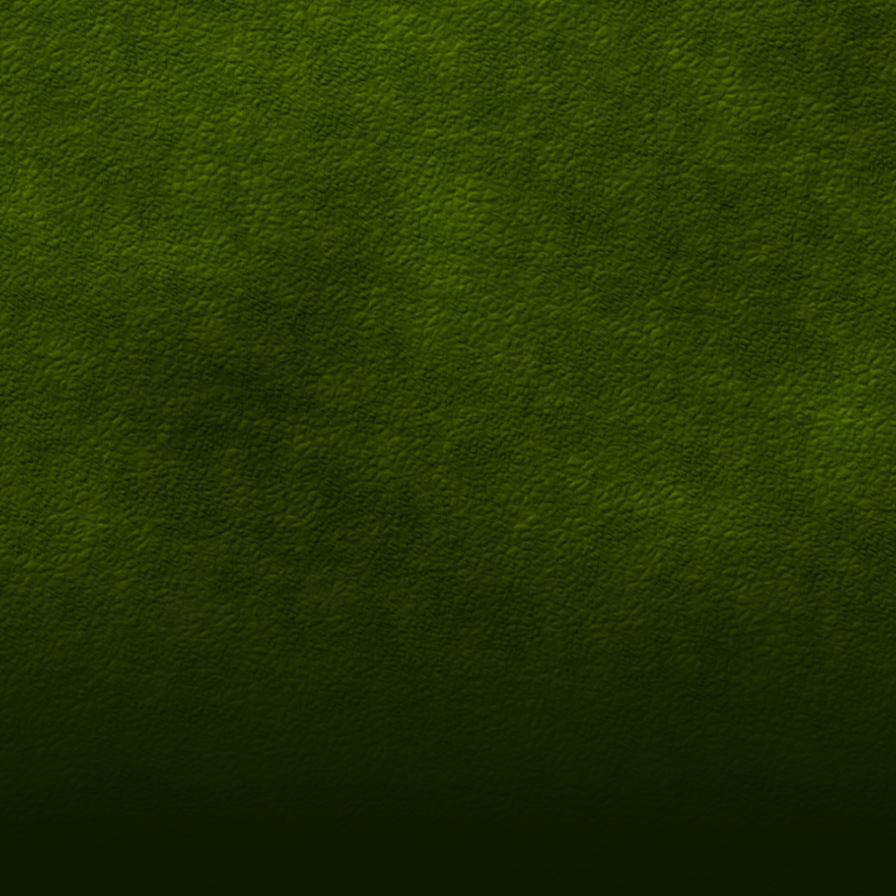
Write a WebGL 1 fragment shader that draws this texture.

```glsl
precision highp float;
// Dark green leather: a vertical falloff from lit top to near-black base,
// faint worn patches and layered-sine mottling for the dye, and a crumpled
// cellular height field lit from above for the crossing wrinkles.

uniform vec2 u_resolution;

#define BASE_LEVEL 0.094
#define MID_RISE 0.115
#define TOP_RISE 0.062
#define GRAIN_SCALE 66.0
#define FINE_SCALE 112.0
#define GRAIN_STRETCH 1.4
#define RELIEF 0.44
#define MOTTLE 0.10
#define PATCH_STRENGTH 0.68
#define LIGHT_STEP vec2(-0.0014, 0.0028)

vec2 hash2(vec2 p) {
  vec3 q = fract(p.xyx * vec3(0.1031, 0.1030, 0.0973));
  q += dot(q, q.yzx + 33.33);
  return fract((q.xx + q.yz) * q.zy);
}

mat2 rotation(float angle) {
  float c = cos(angle), s = sin(angle);
  return mat2(c, s, -s, c);
}

// Soft pebble height: zero on cell borders, one inside
float pebbles(vec2 p) {
  vec2 cell = floor(p), local = fract(p);
  float nearest = 8.0, second = 8.0;
  for (int j = -1; j <= 1; j++) {
    for (int i = -1; i <= 1; i++) {
      vec2 offset = vec2(float(i), float(j));
      float d = length(offset + hash2(cell + offset) - local);
      second = min(second, max(nearest, d));
      nearest = min(nearest, d);
    }
  }
  return smoothstep(0.0, 0.7, second - nearest);
}

// Irregular cloud value, roughly -1 to 1
float layeredSines(vec2 p) {
  float sum = 0.0, amplitude = 0.5;
  for (int i = 0; i < 5; i++) {
    p = rotation(1.13) * p + 0.8 * sin(p.yx * 0.7 + 1.7);
    sum += amplitude * sin(p.x + 0.6) * sin(p.y + 1.9);
    p *= 1.75;
    amplitude *= 0.74;
  }
  return sum;
}

// Two crossing wrinkle layers, broken up by a crumpled surface
float leatherHeight(vec2 p, float blend) {
  float crumple = layeredSines(p * vec2(115.0, 150.0) + 3.0);
  vec2 warp = 0.006 * sin(p.yx * vec2(23.0, 19.0) + vec2(0.4, 2.1));
  warp += 0.0016 * crumple * vec2(1.0, -0.8);
  vec2 stretch = vec2(1.0, GRAIN_STRETCH);
  vec2 rising = rotation(-0.45) * (p + warp) * stretch;
  vec2 falling = rotation(0.55) * (p - warp) * stretch;
  float coarse = pebbles(rising * GRAIN_SCALE + 140.0);
  float fine = pebbles(falling * FINE_SCALE + 290.0);
  return mix(fine, coarse, blend) + 0.34 * crumple;
}

// Soft elliptical patch
float patchAt(vec2 p, vec2 center, vec2 radius) {
  vec2 d = (p - center) / radius;
  return exp(-dot(d, d));
}

float wornPatches(vec2 p) {
  float light = 0.20 * patchAt(p, vec2(0.26, 0.92), vec2(0.17, 0.09));
  light += 0.18 * patchAt(p, vec2(0.44, 0.97), vec2(0.10, 0.07));
  light += 0.28 * patchAt(p, vec2(0.49, 0.74), vec2(0.04, 0.10));
  light += 0.28 * patchAt(p, vec2(0.17, 0.72), vec2(0.10, 0.04));
  light += 0.26 * patchAt(p, vec2(0.02, 0.77), vec2(0.04, 0.07));
  light += 0.30 * patchAt(p, vec2(0.94, 0.53), vec2(0.05, 0.07));
  light += 0.26 * patchAt(p, vec2(0.77, 0.42), vec2(0.10, 0.07));
  light += 0.14 * patchAt(p, vec2(0.06, 0.42), vec2(0.10, 0.12));
  float dark = 0.42 * patchAt(p, vec2(0.25, 0.55), vec2(0.15, 0.09));
  dark += 0.22 * patchAt(p, vec2(0.35, 0.68), vec2(0.08, 0.06));
  dark += 0.22 * patchAt(p, vec2(0.37, 0.41), vec2(0.16, 0.08));
  dark += 0.20 * patchAt(p, vec2(0.54, 0.31), vec2(0.04, 0.05));
  dark += 0.16 * patchAt(p, vec2(0.80, 0.70), vec2(0.12, 0.10));
  dark += 0.20 * patchAt(p, vec2(0.81, 0.24), vec2(0.09, 0.08));
  dark += 0.24 * patchAt(p, vec2(0.97, 0.92), vec2(0.10, 0.10));
  return light - dark;
}

void main() {
  vec2 uv = gl_FragCoord.xy / u_resolution;

  // Broad lighting and dye variation
  float level = BASE_LEVEL + MID_RISE * smoothstep(0.02, 0.54, uv.y) + TOP_RISE * uv.y;
  float detail = smoothstep(0.0, 0.45, uv.y);
  float clouds = layeredSines(uv * 17.0 + 2.0);
  float speckle = layeredSines(uv * 58.0 + 7.0);
  float tone = 1.0 + PATCH_STRENGTH * wornPatches(uv) * detail;
  tone += MOTTLE * detail * (0.8 * clouds + 1.3 * speckle);

  // Relief from the height change toward the light
  float blend = 0.55 + 0.25 * clamp(clouds + speckle, -1.0, 1.0);
  float height = leatherHeight(uv, blend);
  float slope = height - leatherHeight(uv + LIGHT_STEP, blend);
  float relief = RELIEF * slope + 0.10 * (height - 0.40);
  tone *= 1.0 + relief * mix(0.10, 1.0, detail);

  // Shadows lean green, lit areas lean olive
  float green = level * max(tone, 0.1);
  float redShare = mix(0.62, 0.75, smoothstep(0.06, 0.22, green));
  redShare += 0.03 * detail * speckle;
  gl_FragColor = vec4(vec3(redShare, 1.0, 0.04) * green, 1.0);
}
```
